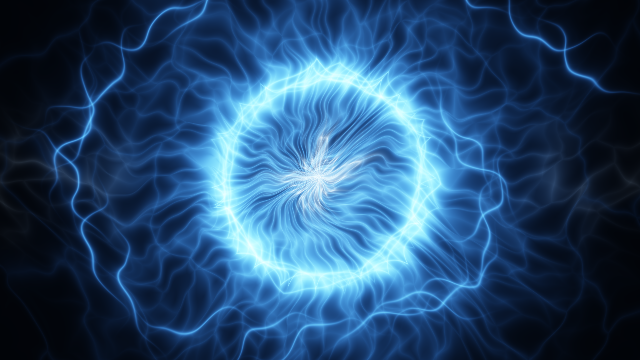
A WebGL 1 fragment shader for this background:

```glsl
precision highp float;
uniform vec2 u_resolution;

#define RING_CENTER vec2(0.014, 0.004)
#define CORE_CENTER vec2(-0.003, 0.008)
#define RING_RADIUS 0.282
#define RING_LOOPS 7
#define STRANDS 24
#define LINE_WIDTH 0.0024
#define PLASMA_DENSITY vec3(0.84, 2.4, 5.2)
#define WHITE_DENSITY vec3(1.5, 1.75, 2.0)
#define TAU 6.28319

float hash(float n) {
  return fract(sin(n * 91.345) * 4375.85);
}

vec2 hash2(vec2 c) {
  return fract(sin(vec2(dot(c, vec2(12.7, 31.1)), dot(c, vec2(26.9, 18.3)))) * 4375.85);
}

// Layered sines that fold the plane into wisps
vec2 warp(vec2 p, float amount) {
  float freq = 6.0;
  for (int i = 0; i < 5; i++) {
    p += amount * sin(p.yx * freq + vec2(1.3, 4.1) * float(i + 1)) / freq;
    freq *= 1.9;
  }
  return p;
}

vec2 toPolar(vec2 p) {
  return vec2(atan(p.y, p.x + 1e-5), length(p));
}

// Cellular borders (zero on an edge), periodic in x
float cellEdge(vec2 p, float period) {
  vec2 base = floor(p);
  float nearest = 8.0;
  float second = 8.0;
  for (int y = -1; y <= 1; y++) {
    for (int x = -1; x <= 1; x++) {
      vec2 cell = base + vec2(float(x), float(y));
      vec2 id = vec2(floor(mod(cell.x + 0.5, period)), cell.y);
      float d = length(cell + hash2(id) - p);
      second = min(second, max(nearest, d));
      nearest = min(nearest, d);
    }
  }
  return second - nearest;
}

// Radially stretched web of bright threads
float threads(vec2 polar, float count, float rows, float sharpness) {
  return exp(-sharpness * cellEdge(vec2(polar.x / TAU * count, polar.y * rows), count));
}

float line(float d, float width) {
  return width * width / (d * d + width * width);
}

// Scalloped loops with cusps pointing outward
float ringLoops(float a, float r) {
  float sum = 0.0;
  for (int i = 0; i < RING_LOOPS; i++) {
    float n = float(i);
    float bent = a + 0.16 * sin(3.0 * a + n) + 0.07 * sin(7.0 * a + 2.3 * n);
    float cusp = exp(-4.0 * abs(sin(0.5 * bent * (5.0 + n) + n * 1.7)));
    float radius = RING_RADIUS + 0.045 * (hash(n + 2.0) - 0.6) + 0.042 * cusp;
    radius += 0.008 * sin(5.0 * a + 2.0 * n) + 0.003 * sin(17.0 * a + 5.0 * n);
    float d = abs(r - radius);
    float fade = 0.6 + 0.4 * sin(2.0 * a + n * 2.1);
    sum += fade * (0.5 * line(d, LINE_WIDTH) + 0.16 * exp(-d / 0.014));
  }
  return sum;
}

// Short wandering arcs scattered around the ring
float strands(vec2 p) {
  float sum = 0.0;
  for (int i = 0; i < STRANDS; i++) {
    float n = float(i);
    float a = n * 2.4 + 0.4;
    float turn = a + 1.1 + 1.2 * hash(n + 5.0);
    float reach = 0.4 + 0.38 * fract(n * 0.618);
    vec2 q = p - reach * vec2(1.1 * cos(a), 0.85 * sin(a));
    q = vec2(dot(q, vec2(cos(turn), sin(turn))), dot(q, vec2(-sin(turn), cos(turn))));
    float path = 0.035 * sin(q.x * 17.0 + n) + 0.013 * sin(q.x * 41.0 + n * 3.0);
    float d = abs(q.y - path) * 0.8;
    float window = exp(-q.x * q.x / 0.011);
    sum += window * (0.32 * line(d, LINE_WIDTH) + 0.045 * exp(-d / 0.014));
  }
  return sum;
}

// Jagged star with four long arms
float coreStar(vec2 p) {
  vec2 polar = toPolar(warp(p, 0.22) - warp(vec2(0.0), 0.22));
  float arms = pow(abs(cos(2.0 * polar.x)), 7.0);
  float edge = 0.052 + 0.045 * arms + 0.012 * sin(9.0 * polar.x) + 0.007 * sin(23.0 * polar.x);
  float rays = threads(polar, 30.0, 5.0, 5.0);
  float body = exp(-polar.y * polar.y / (edge * edge)) * (0.3 + 0.6 * rays);
  float rim = 0.5 * line(polar.y - edge, 0.005);
  float flare = 0.5 * exp(-abs(p.y) / 0.008 - abs(p.x) / 0.06)
              + 0.4 * exp(-abs(p.x) / 0.008 - abs(p.y) / 0.05);
  return body + rim * (0.4 + rays) + flare + 0.3 * rays * exp(-polar.y / 0.07);
}

void main() {
  vec2 p = (gl_FragCoord.xy - 0.5 * u_resolution) / u_resolution.y;
  vec2 q = p - RING_CENTER;
  vec2 folded = warp(q, 0.3);
  vec2 polar = toPolar(folded);
  vec2 ring = toPolar(mix(q, folded, 0.12));
  float r = length(q);

  // Radial haze, darker in the upper half of the interior
  float streak = 0.5 * threads(polar, 18.0, 4.0, 4.0) + 0.5 * threads(polar, 56.0, 7.0, 4.0);
  float haze = 0.27 * exp(-max(r - 0.3, 0.0) / 0.085) + 0.07 * exp(-pow(r / 0.64, 4.0));
  haze *= 1.0 - 0.35 * smoothstep(-0.05, 0.15, q.y) * smoothstep(0.26, 0.18, r);
  float energy = 0.006 + haze * (0.35 + 1.7 * streak);

  // Ring body and its filaments
  float band = (r - RING_RADIUS) / 0.045;
  float lobes = 1.0 - 0.2 * sin(3.0 * ring.x);
  energy += exp(-band * band) * lobes * (0.15 + 0.65 * streak);
  energy += ringLoops(ring.x, ring.y) * lobes;

  // Outer web and stray arcs
  float web = threads(polar, 16.0, 5.0, 20.0);
  energy += 0.22 * web * exp(-r / 0.35);
  energy += strands(mix(p, p + folded - q, 0.35)) * smoothstep(0.27, 0.36, r);

  // White core and pale side wisps
  float white = coreStar(p - CORE_CENTER) + 0.12 * streak * exp(-r / 0.15);
  float side = smoothstep(0.4, 0.65, abs(q.x)) * exp(-q.y * q.y / 0.02);
  white += 0.09 * side * streak * streak;

  gl_FragColor = vec4(1.0 - exp(-energy * PLASMA_DENSITY - white * WHITE_DENSITY), 1.0);
}
```
